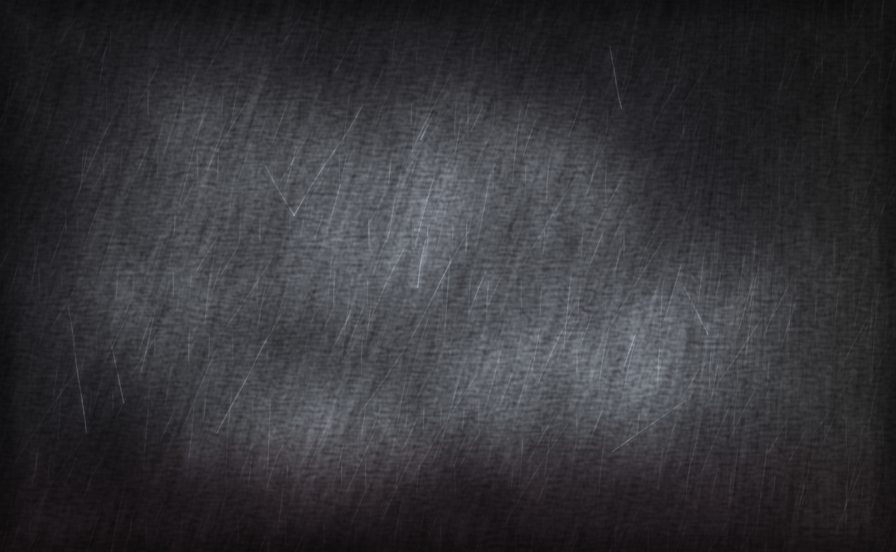
Reproduce this texture procedurally as a WebGL 2 fragment shader.

```glsl
#version 300 es
precision highp float;
#define ASPECT 1.62
#define BASE_LIGHT 0.092
#define CLOUD_WARP 0.045
#define CLOUD_CONTRAST 0.38
#define STREAK_CONTRAST 0.42
#define GRAIN_CONTRAST 0.34
#define SCRATCH_LAYERS 9
#define SCRATCH_GAIN 0.30
#define STROKE_GAIN 0.17
#define LINE_WIDTH 0.0011

uniform vec2 u_resolution;
out vec4 outColor;

// Chalk haze: centre and radii in 0..1 canvas space
const int HAZE_COUNT = 11;
const vec4 HAZE[HAZE_COUNT] = vec4[HAZE_COUNT](
  vec4(0.46, 0.60, 0.22, 0.22), vec4(0.73, 0.37, 0.13, 0.20),
  vec4(0.36, 0.21, 0.12, 0.10), vec4(0.22, 0.75, 0.12, 0.15),
  vec4(0.56, 0.30, 0.16, 0.14), vec4(0.14, 0.52, 0.09, 0.15),
  vec4(0.92, 0.38, 0.12, 0.30), vec4(0.32, 0.38, 0.10, 0.06),
  vec4(0.24, 0.38, 0.14, 0.16), vec4(0.68, 0.66, 0.06, 0.07),
  vec4(0.56, 0.76, 0.12, 0.08));
const float HAZE_LIGHT[HAZE_COUNT] = float[HAZE_COUNT](
  0.31, 0.24, 0.20, 0.13, 0.19, 0.09, 0.09, -0.03, 0.14, 0.08, 0.06);

// Long chalk strokes: both ends, in units of the canvas height
const int STROKE_COUNT = 11;
const vec4 STROKES[STROKE_COUNT] = vec4[STROKE_COUNT](
  vec4(0.657, 0.809, 0.530, 0.612), vec4(0.477, 0.708, 0.530, 0.612),
  vec4(0.123, 0.445, 0.157, 0.216), vec4(0.508, 0.432, 0.394, 0.216),
  vec4(0.784, 0.794, 0.763, 0.750), vec4(0.873, 0.805, 0.852, 0.763),
  vec4(0.775, 0.597, 0.754, 0.481), vec4(1.239, 0.273, 1.106, 0.182),
  vec4(0.199, 0.381, 0.225, 0.273), vec4(1.102, 0.915, 1.125, 0.805),
  vec4(1.235, 0.481, 1.278, 0.396));

vec2 hash2(vec2 p) {
  vec3 q = fract(p.xyx * vec3(0.1031, 0.1030, 0.0973));
  q += dot(q, q.yzx + 33.33);
  return fract((q.xx + q.yz) * q.zy);
}

float gradientNoise(vec2 p) {
  vec2 i = floor(p), f = fract(p);
  vec2 w = f * f * f * (f * (f * 6.0 - 15.0) + 10.0);
  vec2 e = vec2(0.0, 1.0);
  float a = dot(hash2(i) * 2.0 - 1.0, f);
  float b = dot(hash2(i + e.yx) * 2.0 - 1.0, f - e.yx);
  float c = dot(hash2(i + e) * 2.0 - 1.0, f - e);
  float d = dot(hash2(i + 1.0) * 2.0 - 1.0, f - 1.0);
  return mix(mix(a, b, w.x), mix(c, d, w.x), w.y);
}

float fbm(vec2 p) {
  float sum = 0.0, amp = 0.6;
  for (int i = 0; i < 4; i++) {
    sum += amp * gradientNoise(p);
    p = p * 2.03 + 17.3;
    amp *= 0.55;
  }
  return sum;
}

vec2 rotate(vec2 p, float angle) {
  float c = cos(angle), s = sin(angle);
  return vec2(c * p.x - s * p.y, s * p.x + c * p.y);
}

float lineMask(float dist, float pixel) {
  float w = max(LINE_WIDTH, 0.4 * pixel);
  return LINE_WIDTH / w * (1.0 - smoothstep(0.4 * w, w + 0.6 * pixel, dist));
}

float hazeLight(vec2 uv) {
  float light = BASE_LIGHT;
  for (int i = 0; i < HAZE_COUNT; i++) {
    vec2 d = (uv - HAZE[i].xy) / HAZE[i].zw;
    light += HAZE_LIGHT[i] * exp(-dot(d, d));
  }
  return light;
}

// One tapered, slightly bent scratch per cell of each turned grid
float scratches(vec2 p, float pixel) {
  float sum = 0.0;
  for (int i = 0; i < SCRATCH_LAYERS; i++) {
    float k = float(i);
    vec2 cell = vec2(0.035 + 0.008 * k, 0.11 + 0.035 * k);
    vec2 q = rotate(p + k * 3.71, 0.04 + 0.55 * fract(k * 0.618)) / cell;
    vec2 id = floor(q), f = fract(q) - 0.5;
    vec2 r = hash2(id + k * 41.0), s = hash2(id + k * 41.0 + 500.0);
    float x = f.x - (r.x - 0.5) * 0.5 - (s.x - 0.5) * 0.4 * f.y - (s.y - 0.5) * f.y * f.y;
    float taper = 1.0 - smoothstep(0.12, 0.2 + 0.28 * s.y, abs(f.y));
    sum += lineMask(abs(x) * cell.x, pixel) * taper * smoothstep(0.3, 1.0, r.y);
  }
  return sum;
}

float strokes(vec2 p, float pixel) {
  float sum = 0.0;
  vec2 wobble = p + 0.006 * vec2(gradientNoise(p * 9.0), gradientNoise(p * 9.0 + 40.0));
  for (int i = 0; i < STROKE_COUNT; i++) {
    vec2 a = STROKES[i].xy, ab = STROKES[i].zw - a;
    float t = clamp(dot(wobble - a, ab) / dot(ab, ab), 0.0, 1.0);
    float d = length(wobble - a - ab * t);
    sum += (lineMask(d, pixel) + 0.2 * exp(-d * d * 30000.0)) * (0.45 + 0.55 * t);
  }
  return sum;
}

void main() {
  vec2 uv = gl_FragCoord.xy / u_resolution;
  vec2 p = uv * vec2(ASPECT, 1.0);
  float pixel = 1.0 / u_resolution.y;

  // Smudged haze
  vec2 warp = vec2(fbm(p * 4.0), fbm(p * 4.0 + 60.0));
  float light = hazeLight(uv + CLOUD_WARP * warp);
  light *= 1.0 + CLOUD_CONTRAST * fbm(p * vec2(7.0, 5.0) + 9.0);

  // Brushed streaks and fine woven grain
  vec2 brushed = rotate(p, mix(0.3, 0.03, smoothstep(0.75, 0.9, uv.x)));
  float streak = fbm(brushed * vec2(75.0, 9.0));
  float grain = gradientNoise(p * vec2(45.0, 155.0)) + 0.7 * gradientNoise(p * vec2(150.0, 130.0) + 70.0);
  light *= 1.0 + STREAK_CONTRAST * streak + GRAIN_CONTRAST * grain;

  // Scratches show most where the chalk lies thick
  float patches = 0.65 + 0.9 * fbm(p * 5.0 + 33.0);
  light += SCRATCH_GAIN * scratches(p, pixel) * max(patches, 0.1) * (0.04 + light);
  light += STROKE_GAIN * strokes(p, pixel) * (0.7 + streak);

  // Worn border
  vec2 edge = min(uv, 1.0 - uv) * vec2(ASPECT, 1.0);
  light *= mix(0.72, 1.0, smoothstep(0.0, 0.06, min(edge.x, edge.y) + 0.015 * streak));

  // Cool chalk, warm lower corners, neutral right side
  vec3 tint = mix(vec3(1.0, 0.97, 1.07), vec3(0.96, 1.0, 1.06), smoothstep(0.1, 0.35, light));
  tint = mix(tint, vec3(1.0), 0.7 * smoothstep(0.78, 0.95, uv.x));
  tint *= mix(vec3(1.1, 0.95, 0.97), vec3(1.0), smoothstep(0.05, 0.28, uv.y));
  outColor = vec4(clamp(light * tint, 0.0, 1.0), 1.0);
}
```
